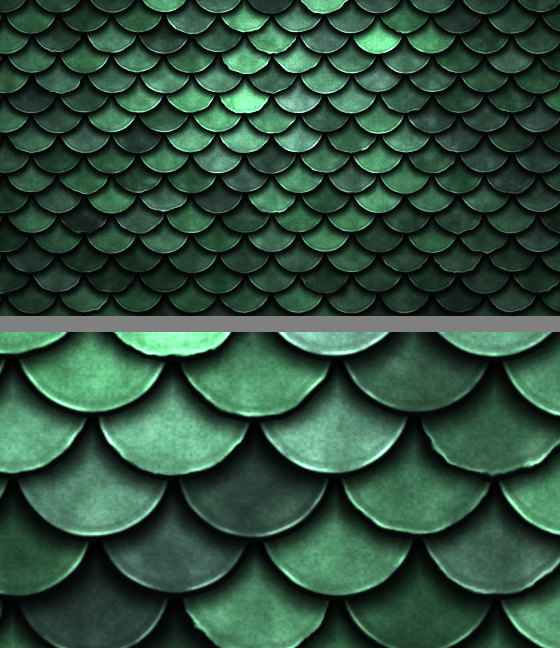
Top: the whole. Bottom: its middle third, enlarged.
Write a Shadertoy shader that draws this pattern.

```glsl
// Overlapping rows of worn green scales, lit softly from above the centre

const float SCALE_WIDTH = 0.169;  // in canvas heights
const float ROW_PITCH = 0.374;    // in scale widths
const float RADIUS = 0.525;

float hash(vec2 p) {
    return fract(sin(dot(p, vec2(127.1, 311.7))) * 43758.5453);
}

float noise(vec2 p) {
    vec2 i = floor(p), f = fract(p);
    f = f * f * (3.0 - 2.0 * f);
    return mix(mix(hash(i), hash(i + vec2(1, 0)), f.x),
               mix(hash(i + vec2(0, 1)), hash(i + vec2(1, 1)), f.x), f.y);
}

float fbm(vec2 p) {
    float sum = 0.0, amp = 0.5;
    for (int i = 0; i < 4; i++) {
        sum += amp * noise(p);
        p = p * 2.03 + 17.3;
        amp *= 0.5;
    }
    return sum / 0.9375;
}

// Round below the centre, straight sides above it
float scaleDistance(vec2 q) {
    return (q.y > 0.0 ? abs(q.x) : length(q)) - RADIUS;
}

// Nearest scale of one row: distance, local position and identity
float rowDistance(vec2 u, float row, float chips, out vec2 local, out vec2 id) {
    float shift = 0.587 + 0.5 * mod(row, 2.0);
    float column = floor(u.x - shift + 0.5);
    float nearest = 1e3;
    for (int i = -1; i <= 1; i++) {
        vec2 cell = vec2(column + float(i), row);
        vec2 centre = vec2(cell.x + shift, 3.546 + row * ROW_PITCH);
        centre += 0.04 * (vec2(hash(cell + 3.1), hash(cell + 8.7)) - 0.5);
        vec2 q = u - centre;
        float wear = smoothstep(0.45, 1.0, hash(cell + 21.4));
        float d = scaleDistance(q) + chips * (0.012 + 0.065 * wear);
        if (d < nearest) {
            nearest = d;
            local = q;
            id = cell;
        }
    }
    return nearest;
}

vec3 scaleColor(vec2 q, vec2 id, float d, float light, float grain) {
    float tone = hash(id + 1.7), tint = hash(id + 5.3), wear = hash(id + 21.4);
    float patches = fbm(q * 5.0 + id * 7.3);

    // Body: grey green to vivid green, with blotches and pale wear
    vec3 col = mix(vec3(0.27, 0.40, 0.35), vec3(0.33, 0.65, 0.43), tint);
    col *= mix(0.55, 1.55, tone) * mix(0.65, 1.35, patches);
    col = mix(col, vec3(0.52, 0.70, 0.59), 0.45 * smoothstep(0.5, 0.8, patches) * wear);
    col *= 0.85 + 0.3 * grain;
    col *= 1.0 - 0.3 * smoothstep(-0.35, 0.15, q.y);

    // Sheen towards the rim, stronger on one side
    float side = 0.5 + 0.9 * q.x * (tint > 0.5 ? 1.0 : -1.0);
    col += vec3(0.11, 0.17, 0.14) * smoothstep(-0.24, -0.05, d) * side * patches;

    // Inner groove, broken bright lip and dark thickness
    col *= 1.0 - 0.3 * smoothstep(0.03, 0.0, abs(d + 0.085)) * patches;
    float lip = smoothstep(0.016, 0.003, abs(d + 0.048));
    col += vec3(0.30, 0.40, 0.34) * lip * smoothstep(0.25, 0.75, patches);
    col *= light;
    return mix(col, vec3(0.018, 0.032, 0.032), smoothstep(-0.045, -0.024, d));
}

void mainImage(out vec4 fragColor, in vec2 fragCoord) {
    vec2 p = fragCoord / iResolution.y;
    vec2 u = p / SCALE_WIDTH;
    float aa = 1.0 / (iResolution.y * SCALE_WIDTH);

    // Broad pool of light fading to the edges
    vec2 fromLight = (p - vec2(0.87, 0.74)) / vec2(0.70, 0.53);
    float light = 0.30 + 0.88 * exp(-dot(fromLight, fromLight));

    float chips = fbm(u * 7.0) - 0.5;
    float grain = noise(u * 45.0) * 0.6 + noise(u * 80.0) * 0.4;
    float baseRow = floor((u.y - 3.546 + RADIUS) / ROW_PITCH);

    // Paint from the lowest row up, each row shading the one beneath
    vec3 col = vec3(0.02, 0.035, 0.035);
    for (int i = -2; i <= 2; i++) {
        vec2 q, id;
        float d = rowDistance(u, baseRow + float(i), chips, q, id);
        col *= mix(0.12, 1.0, smoothstep(-0.02, 0.16, d));
        col = mix(col, scaleColor(q, id, d, light, grain), smoothstep(aa, -aa, d));
    }
    fragColor = vec4(clamp(col, 0.0, 1.0), 1.0);
}
```
